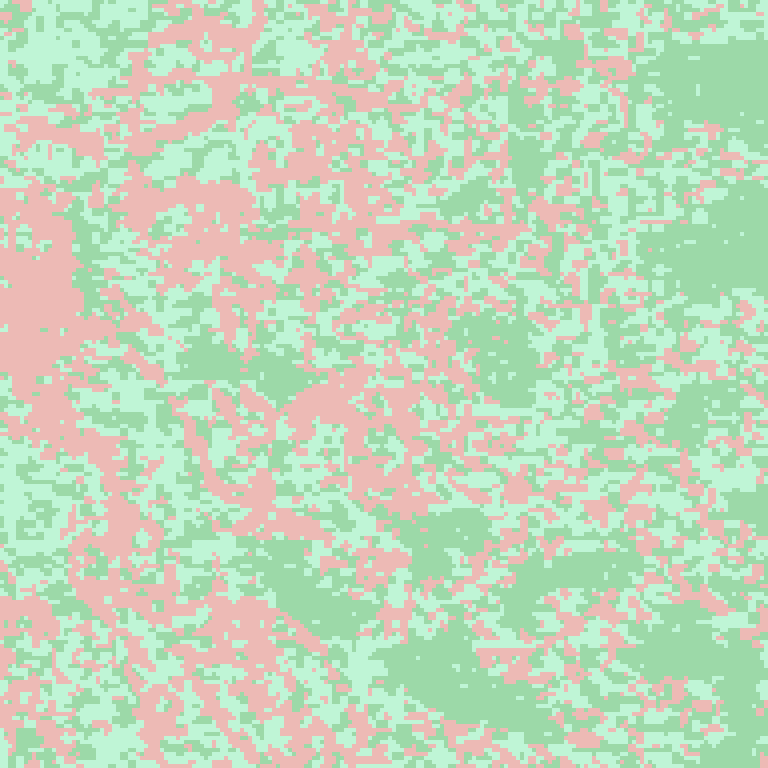
Give the GLSL for this texture, as a WebGL 2 fragment shader.

```glsl
#version 300 es
precision highp float;

uniform vec2 u_resolution;
out vec4 fragColor;

const vec3 MINT = vec3(0.75, 0.96, 0.84);
const vec3 ROSE = vec3(0.93, 0.73, 0.71);
const vec3 LEAF = vec3(0.61, 0.85, 0.66);
const float CELLS = 192.0;

float hash(vec2 p) {
    return fract(sin(dot(p, vec2(127.1, 311.7))) * 43758.5453);
}

// Value noise scaled to zero mean and roughly unit variance
float unitNoise(vec2 p, float seed) {
    p += seed * vec2(17.3, 9.7);
    vec2 i = floor(p);
    vec2 f = fract(p);
    f = f * f * (3.0 - 2.0 * f);
    float low = mix(hash(i), hash(i + vec2(1.0, 0.0)), f.x);
    float high = mix(hash(i + vec2(0.0, 1.0)), hash(i + 1.0), f.x);
    return (mix(low, high, f.y) - 0.5) / 0.2145;
}

// Crests along the zero lines of the noise, also near unit variance
float ridge(vec2 p, float seed) {
    return (0.8 - abs(unitNoise(p, seed))) / 0.6;
}

vec2 warp(vec2 p, float amount) {
    return p + amount * vec2(unitNoise(p * 9.0, 1.0), unitNoise(p * 9.0, 2.0));
}

// Wide veins: swirls that turn into diagonal streaks at the lower left
float broadVeins(vec2 p) {
    vec2 q = warp(p, 0.01);
    vec2 along = vec2(0.62, -0.78);
    vec2 across = vec2(0.78, 0.62);
    vec2 streak = vec2(dot(q, along) * 5.0, dot(q, across) * 21.0);
    float diagonal = 1.0 - smoothstep(0.5, 0.9, p.x + 0.8 * p.y);
    return mix(ridge(q * 14.0, 3.0), ridge(streak, 4.0), diagonal);
}

// Small, almost solid patches, more frequent to the right
float calmPatches(vec2 p) {
    float field = unitNoise(warp(p, 0.01) * vec2(14.0, 17.0), 5.0);
    return smoothstep(0.9, 1.8, field + 0.9 * (p.x - 0.5));
}

float roseScore(vec2 p, float calm) {
    float leftness = 1.0 - smoothstep(0.25, 0.75, p.x);
    float score = mix(0.35, 1.25, leftness) * broadVeins(p);
    score += 0.7 * ridge(p * vec2(39.0, 47.0), 6.0);
    score += mix(0.95, 0.7, leftness) * unitNoise(p * vec2(85.0, 107.0), 7.0);
    score += 0.25 * unitNoise(p * 5.0, 8.0) + 1.1 * (0.5 - p.x);
    return score - 2.0 * calm;
}

float leafScore(vec2 p, float calm) {
    float score = 1.1 * unitNoise(p * vec2(83.0, 109.0), 9.0);
    score += 0.4 * unitNoise(p * vec2(35.0, 41.0), 10.0);
    return score + 0.4 * (p.x - 0.5) + 2.2 * calm;
}

vec3 cellColor(vec2 cell) {
    vec2 p = (cell + 0.5) / CELLS;
    float calm = calmPatches(p);
    if (roseScore(p, calm) > 0.48) return ROSE;
    return leafScore(p, calm) > 0.3 ? LEAF : MINT;
}

void main() {
    vec2 grid = gl_FragCoord.xy / u_resolution.y * CELLS - 0.5;
    vec2 base = floor(grid);

    // Blend neighbouring cells over one pixel at their shared edges
    float pixel = min(CELLS / u_resolution.y, 1.0);
    vec2 blend = clamp((fract(grid) - 0.5) / pixel + 0.5, 0.0, 1.0);

    vec3 color = vec3(0.0);
    for (int y = 0; y < 2; y++) {
        for (int x = 0; x < 2; x++) {
            vec2 corner = vec2(x, y);
            vec2 weight = mix(1.0 - blend, blend, corner);
            color += weight.x * weight.y * cellColor(base + corner);
        }
    }
    fragColor = vec4(color, 1.0);
}
```
